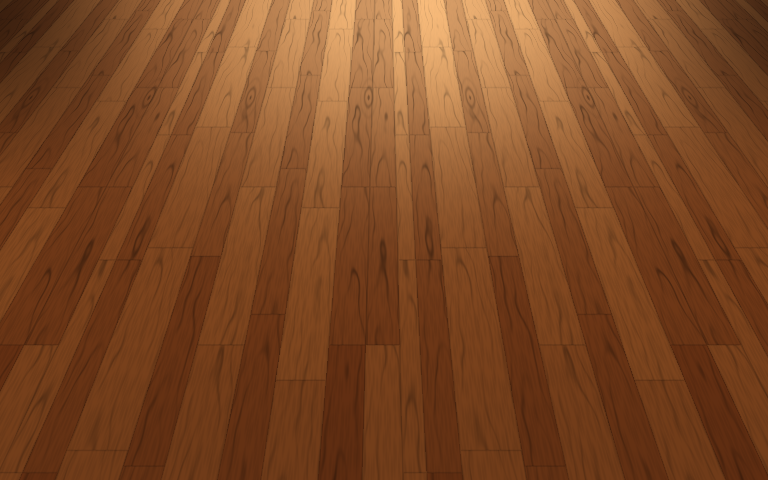
A Shadertoy shader for this texture:

```glsl
const float VANISH_Y = 1.725;      // height of the vanishing point
const float PERIOD = 0.85;         // width of one repeat of the floor
const float FIRST_EDGE = -0.1375;  // left edge of the repeat at the centre
const float PLANK_LENGTH = 0.353;  // length in depth units
const float KNOT_DEPTH = 1.857;
const vec2 KNOT_SIZE = vec2(0.024, 0.052);
const vec3 DARK_WOOD = vec3(0.378, 0.178, 0.068);
const vec3 LIGHT_WOOD = vec3(0.485, 0.268, 0.116);
const vec3 LAMP_COLOR = vec3(0.50, 0.48, 0.375);
const vec2 LAMP_POS = vec2(0.07, 1.02);
const vec2 LAMP_SPREAD = vec2(0.56, 0.36);
const float GRAIN_DEPTH = 0.24;
const float PORE_DEPTH = 0.07;
const float SEAM_DEPTH = 0.17;
const float SEAM_WIDTH = 0.001;
const float TONE_VARIATION = 0.2;

// Strip: left edge, near tone, far tone, depth of a joint
const int STRIP_COUNT = 9;
const vec4 STRIPS[STRIP_COUNT] = vec4[STRIP_COUNT](
    vec4(0.000, 0.00, 0.18, 1.195),
    vec4(0.092, 0.65, 0.25, 1.195),
    vec4(0.177, 0.75, 0.72, 1.362),
    vec4(0.227, 0.12, 0.18, 1.362),
    vec4(0.302, 0.78, 0.75, 1.390),
    vec4(0.435, 0.15, 0.28, 1.370),
    vec4(0.523, 0.62, 0.72, 1.195),
    vec4(0.640, 0.14, 0.20, 1.250),
    vec4(0.731, 0.70, 0.80, 1.137));

float hash(vec2 p) {
    p = fract(p * vec2(0.1031, 0.1137));
    p += dot(p, p.yx + 33.33);
    return fract((p.x + p.y) * p.x * 7.31 + p.y * 5.17);
}

// Distance to the nearest scattered cell point
float cellular(vec2 p) {
    vec2 cell = floor(p);
    float nearest = 2.0;
    for (int j = -1; j <= 1; j++) {
        for (int i = -1; i <= 1; i++) {
            vec2 c = cell + vec2(i, j);
            vec2 point = c + vec2(hash(c), hash(c + 57.3));
            nearest = min(nearest, length(point - p));
        }
    }
    return nearest;
}

// Slow wander of the grain from layered sines
float wander(vec2 p) {
    return sin(p.x * 31.0 + p.y * 17.0)
         + 0.5 * sin(p.x * 67.0 - p.y * 41.0 + 1.7)
         + 0.25 * sin(p.x * 110.0 + p.y * 97.0 + 4.1);
}

// Thin lines that nest into long arches along the plank
float figure(vec2 p, float center, float seed) {
    float across = p.x - center + 0.004 * wander(p.yx * 0.6 + seed * 5.0);
    float arch = 270.0 * sqrt(across * across + 0.00016);
    float phase = arch + 24.0 * p.y + 1.3 * wander(p + seed * 9.0) + 20.0 * seed;
    float line = pow(0.5 + 0.5 * sin(phase), 9.0);
    float strength = 0.6 + 0.4 * sin(p.y * 23.0 + p.x * 60.0 + seed * 30.0);
    float core = exp(-across * across * 2200.0);
    return line * strength * (0.55 + 0.7 * core);
}

// Dark eye with rings: strength in x, ring shade in y
vec2 knot(vec2 p, float centerX) {
    vec2 q = (p - vec2(centerX, KNOT_DEPTH)) / KNOT_SIZE;
    float r = length(q) + 0.2 * abs(q.x) + 0.06 * wander(p);
    float rings = pow(0.5 + 0.5 * sin(r * 8.0 + 1.2), 2.0);
    return vec2(exp(-r * r * 0.7), max(rings, 1.0 - smoothstep(0.1, 0.35, r)));
}

void mainImage(out vec4 fragColor, in vec2 fragCoord) {
    vec2 uv = vec2(fragCoord.x - 0.5 * iResolution.x, fragCoord.y) / iResolution.y;
    float pixel = 1.0 / iResolution.y;

    // Floor perspective
    float scale = (VANISH_Y - uv.y) / VANISH_Y;
    float depth = 1.0 / scale;
    vec2 floorPos = vec2(mod(uv.x * depth - FIRST_EDGE, PERIOD), depth);

    // Strip and plank lookup
    int index = 0;
    for (int i = 1; i < STRIP_COUNT; i++) {
        if (floorPos.x >= STRIPS[i].x) index = i;
    }
    vec4 strip = STRIPS[index];
    float rightEdge = index == STRIP_COUNT - 1 ? PERIOD : STRIPS[index + 1].x;
    float along = (depth - strip.w) / PLANK_LENGTH;
    float plank = floor(along);
    float seed = hash(vec2(float(index) * 7.0 + 3.0, plank * 11.0 + 40.0));
    float tone = (plank < 0.0 ? strip.y : strip.z) + TONE_VARIATION * (seed - 0.5);

    // Grain, knots and pores
    float detail = 1.0 - 0.6 * smoothstep(1.2, 2.3, depth);
    float center = mix(strip.x, rightEdge, 0.3 + 0.4 * seed);
    float grain = figure(floorPos, center, seed) * mix(1.25, 0.7, tone);
    vec2 knotA = knot(floorPos, 0.078);
    vec2 knotB = knot(floorPos, 0.471);
    grain = mix(grain, 1.3 * knotA.y, knotA.x);
    grain = mix(grain, 1.3 * knotB.y, knotB.x);
    float pores = 1.0 - smoothstep(0.1, 0.7, cellular(floorPos * vec2(160.0, 26.0)));
    vec3 color = mix(DARK_WOOD, LIGHT_WOOD, tone);
    color *= 1.03 - GRAIN_DEPTH * grain;
    color *= 1.0 + PORE_DEPTH * detail * (0.35 - pores);

    // Seams between strips and fainter joints across them
    float side = min(floorPos.x - strip.x, rightEdge - floorPos.x) * scale;
    float joint = min(fract(along), 1.0 - fract(along)) * PLANK_LENGTH
                * VANISH_Y * scale * scale;
    float soft = SEAM_WIDTH + pixel;
    float seam = max(1.0 - smoothstep(0.0, soft, side),
                     0.8 * detail * (1.0 - smoothstep(0.0, soft, joint)));
    color *= 1.0 - SEAM_DEPTH * seam;

    // Lamp glow, dark far corners and a soft near falloff
    vec2 toLamp = (uv - LAMP_POS) / LAMP_SPREAD;
    float glow = exp(-dot(toLamp, toLamp));
    float corner = smoothstep(0.42, 0.88, abs(uv.x - 0.03)) * smoothstep(0.55, 1.0, uv.y);
    color += LAMP_COLOR * glow * (0.93 + 0.2 * (tone - 0.5) - 0.2 * grain - 0.12 * seam);
    color *= 1.0 - 0.5 * corner;
    color *= 0.93 + 0.07 * smoothstep(0.0, 0.4, uv.y);
    fragColor = vec4(clamp(color, 0.0, 1.0), 1.0);
}
```
